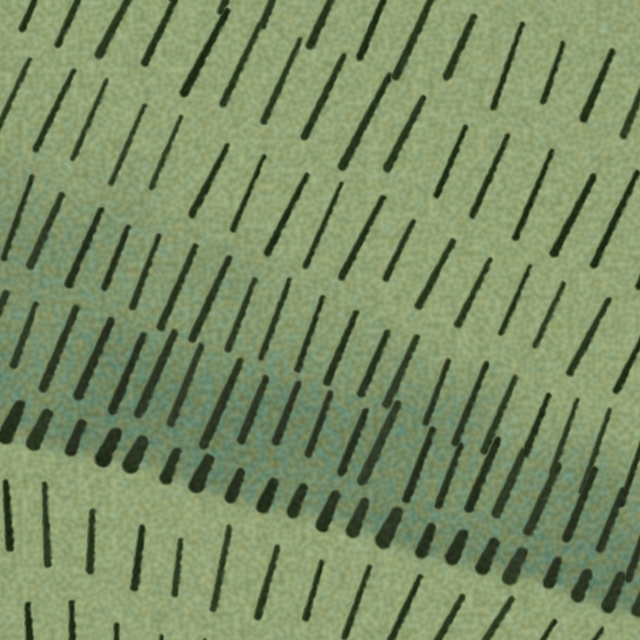
A WebGL 2 fragment shader for this texture:

```glsl
#version 300 es
precision highp float;
// Grassy slope covered by slanted rows of short dark strokes, like a relief map.
// Each row is a sloping line with evenly spaced, jittered capsules; a shaded bank
// ends in a row of stubby strokes, below which the strokes fan out over flat ground.

uniform vec2 u_resolution;
out vec4 fragColor;

const int ROWS = 8;

// Per row: height at the left edge, slope, first stroke, spacing (y runs downward)
const vec4 ROW_LINE[ROWS] = vec4[ROWS](
  vec4(-0.143, 0.30, 0.016, 0.0705), vec4(-0.052, 0.42, 0.060, 0.0640),
  vec4(0.134, 0.425, 0.026, 0.0598), vec4(0.336, 0.39, 0.026, 0.0506),
  vec4(0.514, 0.31, 0.043, 0.0506), vec4(0.651, 0.285, 0.016, 0.0497),
  vec4(0.810, 0.24, 0.007, 0.0690), vec4(0.972, 0.22, 0.039, 0.0695));

// Per row: half height, half width, lean
const vec3 ROW_STROKE[ROWS] = vec3[ROWS](
  vec3(0.060, 0.0055, 0.40), vec3(0.066, 0.0057, 0.48),
  vec3(0.060, 0.0050, 0.48), vec3(0.058, 0.0055, 0.40),
  vec3(0.062, 0.0066, 0.40), vec3(0.022, 0.0105, 0.45),
  vec3(0.058, 0.0053, 0.0), vec3(0.045, 0.0053, 0.0));

vec2 hash2(vec2 p) {
  vec3 q = fract(p.xyx * vec3(0.1031, 0.1030, 0.0973));
  q += dot(q, q.yzx + 33.33);
  return fract((q.xx + q.yz) * q.zy);
}

float gradientDot(vec2 cell, vec2 offset) {
  float angle = 6.2832 * hash2(cell + 57.0).x;
  return dot(vec2(cos(angle), sin(angle)), offset);
}

float gradientNoise(vec2 p) {
  vec2 i = floor(p), f = fract(p), w = f * f * f * (f * (f * 6.0 - 15.0) + 10.0);
  vec2 e = vec2(0.0, 1.0);
  float top = mix(gradientDot(i, f), gradientDot(i + e.yx, f - e.yx), w.x);
  float bottom = mix(gradientDot(i + e.xy, f - e.xy), gradientDot(i + e.yy, f - e.yy), w.x);
  return mix(top, bottom, w.y);
}

// Signed distance to a capsule that swells slightly towards its lower end
float strokeDistance(vec2 p, vec2 upper, vec2 lower, float radius) {
  vec2 axis = lower - upper;
  float t = clamp(dot(p - upper, axis) / dot(axis, axis), 0.0, 1.0);
  return length(p - upper - axis * t) - radius * mix(0.8, 1.1, t);
}

// Coverage of the strokes of one row
float rowInk(vec2 p, int row, float blur) {
  vec4 line = ROW_LINE[row];
  vec3 stroke = ROW_STROKE[row];
  float lean = row > 5 ? 0.92 * p.x - 0.12 : stroke.z;
  float sheared = p.x + lean * (p.y - line.x - line.y * p.x);
  float nearest = round((sheared - line.z) / line.w);
  float ink = 0.0;
  for (float k = -1.0; k <= 1.0; k++) {
    float index = nearest + k;
    vec2 key = vec2(index + 20.0, float(row) * 13.0 + 5.0);
    vec2 shift = hash2(key) - 0.5, vary = hash2(key + 101.0);
    float x = line.z + line.w * index + 0.012 * shift.x;
    vec2 center = vec2(x, line.x + line.y * x + 0.35 * stroke.x * shift.y);
    float tilt = (row > 5 ? 0.92 * x - 0.12 : stroke.z) + 0.12 * (vary.y - 0.5);
    vec2 reach = vec2(-tilt, 1.0) * stroke.x * mix(0.72, 1.1, vary.x);
    float d = strokeDistance(p, center - reach, center + reach, stroke.y * mix(0.8, 1.15, vary.y));
    ink = max(ink, mix(0.86, 1.0, shift.x + 0.5) * (1.0 - smoothstep(-blur, blur, d)));
  }
  return ink;
}

void main() {
  vec2 p = gl_FragCoord.xy / u_resolution.y;
  p.y = 1.0 - p.y;
  float blur = max(0.0032, 1.0 / u_resolution.y);

  // Noise at several scales: patches, mottling, grain
  float patches = gradientNoise(p * 7.0);
  float mottle = gradientNoise(p * 42.0 + 9.0);
  float grain = gradientNoise(p * 115.0 + 31.0);
  float tint = gradientNoise(p * 60.0 + 73.0);

  // Shade that is strongest above the bank's foot and reaches higher on the left
  float above = 0.685 + 0.285 * p.x + 0.006 * sin(p.x * 21.0) - p.y;
  float fade = mix(0.64, 0.34, clamp(p.x, 0.0, 1.0)) + 0.12 * patches;
  float shade = smoothstep(-0.008, 0.035, above) * (1.0 - smoothstep(0.06, fade, above));
  shade = clamp(shade * (0.95 + 0.5 * patches + 0.45 * mottle), 0.0, 1.0);
  vec3 color = mix(vec3(0.575, 0.64, 0.46), vec3(0.42, 0.515, 0.39), shade);
  color += 0.045 * mottle + 0.09 * grain;
  color += vec3(0.05, -0.01, -0.06) * tint * (0.6 + shade);

  // Strokes with slightly ragged edges
  vec2 ragged = p + 0.0022 * vec2(grain, tint);
  float ink = 0.0;
  for (int row = 0; row < ROWS; row++) ink = max(ink, rowInk(ragged, row, blur));
  vec3 inkColor = mix(vec3(0.11, 0.16, 0.075), vec3(0.18, 0.20, 0.15), 0.6 * shade);
  color = mix(color, inkColor + 0.05 * grain, ink);

  fragColor = vec4(color, 1.0);
}
```
